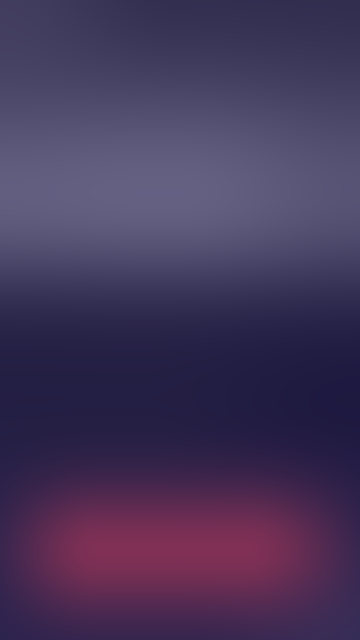
Write a Shadertoy shader that draws this background.

```glsl
// Soft dusk backdrop: a pale violet haze above a deep navy band,
// with a wide rose glow near the bottom. Built from a vertical base
// gradient and smooth bell-shaped falloffs in canvas units (0 to 1).

// Colours
const vec3 TOP_INDIGO  = vec3(0.180, 0.165, 0.300);
const vec3 NAVY        = vec3(0.136, 0.118, 0.260);
const vec3 LOW_VIOLET  = vec3(0.165, 0.138, 0.302);
const vec3 HAZE        = vec3(0.394, 0.378, 0.512);
const vec3 ROSE        = vec3(0.500, 0.188, 0.330);
const vec3 CORNER_LIFT = vec3(0.065, 0.062, 0.060);
const vec3 RIGHT_SHADE = vec3(0.020, 0.022, 0.012);

// Haze band
const float HAZE_HEIGHT     = 0.70;
const float HAZE_REACH_UP   = 0.19;
const float HAZE_REACH_DOWN = 0.147;
const float HAZE_RIGHT_FADE = 0.24;

// Rose glow
const float ROSE_HEIGHT = 0.14;
const float ROSE_REACH  = 0.10;
const vec2  ROSE_LEFT   = vec2(-0.10, 0.28);
const vec2  ROSE_RIGHT  = vec2(0.68, 1.10);

float bell(float offset, float reach, float power) {
    return exp(-pow(abs(offset) / reach, power));
}

// Dark vertical gradient below the glows
vec3 baseColour(vec2 uv) {
    vec3 colour = mix(LOW_VIOLET, NAVY, smoothstep(0.12, 0.38, uv.y));
    colour = mix(colour, TOP_INDIGO, smoothstep(0.45, 0.75, uv.y));
    float topLeft = (1.0 - smoothstep(0.0, 0.5, uv.x)) * smoothstep(0.75, 1.0, uv.y);
    float bottomRight = smoothstep(0.5, 1.0, uv.x) * (1.0 - smoothstep(0.0, 0.2, uv.y));
    float navyRight = smoothstep(0.4, 1.0, uv.x) * bell(uv.y - 0.37, 0.14, 2.0);
    return colour + CORNER_LIFT * (topLeft + 0.6 * bottomRight) - RIGHT_SHADE * navyRight;
}

// Long fade upward, steeper fade downward, weaker to the right
float hazeAmount(vec2 uv) {
    float offset = uv.y - HAZE_HEIGHT;
    float band = offset > 0.0 ? bell(offset, HAZE_REACH_UP, 2.0)
                              : bell(offset, HAZE_REACH_DOWN, 2.3);
    float left = 0.05 * (1.0 - smoothstep(0.0, 0.4, uv.x));
    return band * (1.0 - left - HAZE_RIGHT_FADE * smoothstep(0.5, 1.0, uv.x));
}

// Wide glow with soft ends
float roseAmount(vec2 uv) {
    float ends = smoothstep(ROSE_LEFT.x, ROSE_LEFT.y, uv.x)
               * (1.0 - smoothstep(ROSE_RIGHT.x, ROSE_RIGHT.y, uv.x));
    return ends * bell(uv.y - ROSE_HEIGHT, ROSE_REACH, 2.0);
}

void mainImage(out vec4 fragColor, in vec2 fragCoord) {
    vec2 uv = fragCoord / iResolution.xy;
    vec3 colour = baseColour(uv);
    colour = mix(colour, HAZE, hazeAmount(uv));
    colour = mix(colour, ROSE, roseAmount(uv));
    fragColor = vec4(colour, 1.0);
}
```
